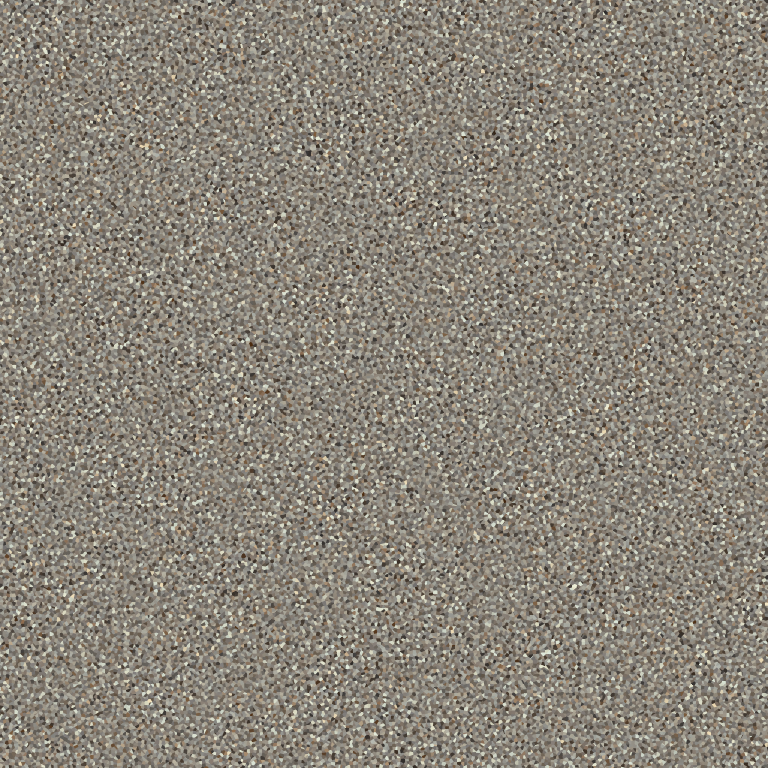
This texture is drawn by a Shadertoy shader. Its source:

```glsl
const float GRAINS_ACROSS = 255.0;
const float JITTER = 0.9;
const float SIZE_SPREAD = 0.25;

const vec3 UMBER  = vec3(0.30, 0.27, 0.24);
const vec3 TAUPE  = vec3(0.42, 0.39, 0.35);
const vec3 STONE  = vec3(0.50, 0.47, 0.44);
const vec3 GREIGE = vec3(0.57, 0.55, 0.51);
const vec3 SAND   = vec3(0.66, 0.65, 0.60);
const vec3 CREAM  = vec3(0.80, 0.81, 0.74);
const vec3 MIDTONE = vec3(0.54, 0.52, 0.48);
const vec3 RUST_SHIFT = vec3(0.05, -0.01, -0.06);
const vec3 WARM_SHIFT = vec3(0.04, 0.0, -0.04);

vec3 hash3(vec2 cell, float seed) {
    vec3 p = fract(vec3(cell.xyx + seed) * vec3(0.1031, 0.1030, 0.0973));
    p += dot(p, p.yxz + 33.33);
    return fract((p.xxy + p.yzz) * p.zyx);
}

// Warped sines: uneven patches in the range -1 to 1
float patches(vec2 p) {
    float sum = 0.0;
    float weight = 0.5;
    for (int i = 0; i < 4; i++) {
        p += 0.6 * sin(p.yx * 1.3 + float(i));
        sum += weight * sin(p.x) * sin(p.y + 1.7);
        p = mat2(1.2, 1.3, -1.3, 1.2) * p;
        weight *= 0.7;
    }
    return clamp(sum, -1.0, 1.0);
}

// Each block of four grains draws one value from every quarter of 0 to 1
float evenShare(vec2 cell, float random) {
    vec2 place = mod(cell, 2.0);
    vec3 block = hash3(floor(cell / 2.0), 29.0);
    place = block.y > 0.5 ? place.yx : place;
    float rank = mod(place.x + 2.0 * place.y + floor(block.x * 4.0), 4.0);
    return (rank + random) / 4.0;
}

// Mineral colour chosen by its share of the grains
vec3 mineral(float share) {
    vec3 color = UMBER;
    color = mix(color, TAUPE,  step(0.07, share));
    color = mix(color, STONE,  step(0.25, share));
    color = mix(color, GREIGE, step(0.49, share));
    color = mix(color, SAND,   step(0.75, share));
    return mix(color, CREAM,   step(0.93, share));
}

vec3 grainColor(vec2 cell, float contrast) {
    vec3 pick = hash3(cell, 17.0);
    vec3 vary = hash3(cell, 53.0);
    vec3 color = mineral(evenShare(cell, pick.x)) + 0.07 * (pick.y - 0.5);
    color += WARM_SHIFT * (pick.z - 0.5);
    color += RUST_SHIFT * step(0.95, vary.x);
    return mix(MIDTONE, color, contrast);
}

// Two closest weighted cells, and the distance to the edge between them
float grainEdge(vec2 p, out vec2 nearCell, out vec2 nextCell) {
    vec2 base = floor(p);
    vec2 nearPoint = p;
    vec2 nextPoint = p;
    float nearDist = 100.0;
    float nextDist = 100.0;
    nearCell = base;
    nextCell = base;
    for (int y = -2; y <= 2; y++) {
        for (int x = -2; x <= 2; x++) {
            vec2 cell = base + vec2(x, y);
            vec3 h = hash3(cell, 3.0);
            vec2 point = cell + 0.5 + JITTER * (h.xy - 0.5);
            vec2 delta = point - p;
            float dist = dot(delta, delta) - SIZE_SPREAD * h.z;
            if (dist < nearDist) {
                nextDist = nearDist;
                nextPoint = nearPoint;
                nextCell = nearCell;
                nearDist = dist;
                nearPoint = point;
                nearCell = cell;
            } else if (dist < nextDist) {
                nextDist = dist;
                nextPoint = point;
                nextCell = cell;
            }
        }
    }
    return 0.5 * (nextDist - nearDist) / max(distance(nearPoint, nextPoint), 0.01);
}

void mainImage(out vec4 fragColor, in vec2 fragCoord) {
    vec2 uv = fragCoord / iResolution.y;
    float pixel = GRAINS_ACROSS / iResolution.y;

    // Grains stand out more strongly in some patches
    float contrast = 1.08 + 0.25 * patches(uv * 26.0);

    // Angular grains with edges smoothed over one pixel
    vec2 nearCell, nextCell;
    float edge = grainEdge(uv * GRAINS_ACROSS, nearCell, nextCell);
    float coverage = clamp(0.5 + edge / pixel, 0.5, 1.0);
    vec3 color = mix(grainColor(nextCell, contrast),
                     grainColor(nearCell, contrast), coverage);

    fragColor = vec4(clamp(color, 0.0, 1.0), 1.0);
}
```
